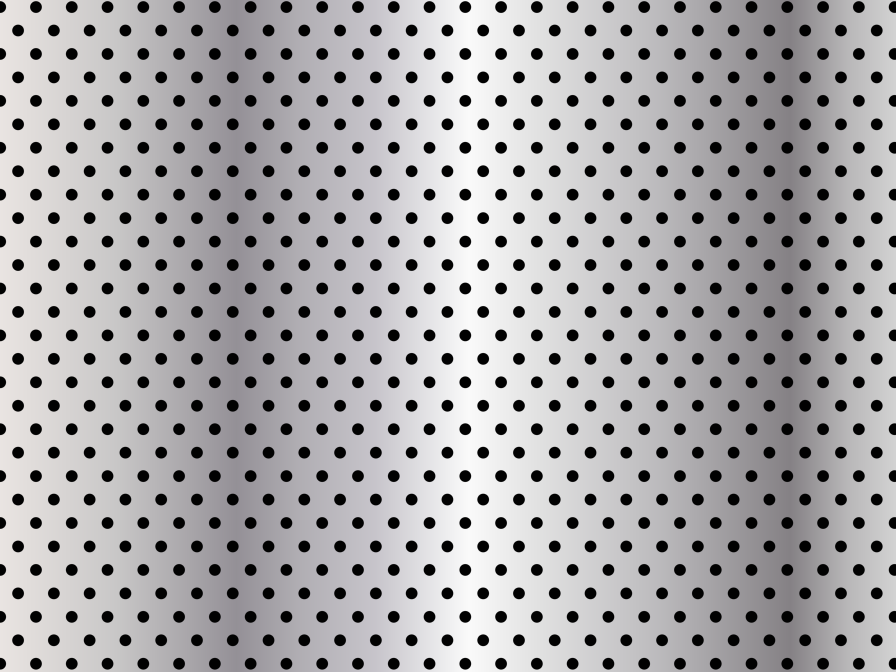
Reproduce this pattern procedurally as a WebGL 1 fragment shader.

```glsl
precision highp float;

// Perforated brushed-metal sheet: round black holes in staggered rows over
// a horizontal metallic sheen. The sheen is a chain of linear colour stops;
// the holes are one distance function repeated on an offset grid.

uniform vec2 u_resolution;

// Lengths are in canvas heights, measured from the lower left.
#define HOLE_PITCH vec2(0.05324, 0.0349)
#define HOLE_ORIGIN vec2(0.0003, 0.0123)
#define HOLE_RADIUS 0.0087
#define ROW_STAGGER 0.5
#define HOLE_COLOR vec3(0.005)

// Blends toward the next stop between positions from and to.
vec3 addStop(vec3 color, vec3 next, float from, float to, float x) {
    return mix(color, next, clamp((x - from) / (to - from), 0.0, 1.0));
}

// Metallic sheen across the width, x from 0 to 1.
vec3 metalSheen(float x) {
    vec3 c = vec3(0.915, 0.895, 0.885);
    c = addStop(c, vec3(0.785, 0.780, 0.780), 0.000, 0.130, x);
    c = addStop(c, vec3(0.580, 0.565, 0.590), 0.130, 0.264, x);
    c = addStop(c, vec3(0.690, 0.680, 0.700), 0.264, 0.333, x);
    c = addStop(c, vec3(0.780, 0.770, 0.795), 0.333, 0.419, x);
    c = addStop(c, vec3(0.925, 0.925, 0.930), 0.419, 0.495, x);
    c = addStop(c, vec3(0.980, 0.980, 0.980), 0.495, 0.523, x);
    c = addStop(c, vec3(0.890, 0.890, 0.890), 0.523, 0.594, x);
    c = addStop(c, vec3(0.735, 0.730, 0.740), 0.594, 0.735, x);
    c = addStop(c, vec3(0.520, 0.505, 0.520), 0.735, 0.882, x);
    c = addStop(c, vec3(0.720, 0.715, 0.720), 0.882, 0.945, x);
    return addStop(c, vec3(0.825, 0.825, 0.825), 0.945, 1.000, x);
}

// Signed distance to the nearest hole edge, negative inside.
float holeDistance(vec2 p) {
    vec2 cell = (p - HOLE_ORIGIN) / HOLE_PITCH;
    float row = floor(cell.y + 0.5);
    cell.x += ROW_STAGGER * mod(row, 2.0);
    vec2 offset = (fract(cell + 0.5) - 0.5) * HOLE_PITCH;
    return length(offset) - HOLE_RADIUS;
}

void main() {
    vec2 p = gl_FragCoord.xy / u_resolution.y;
    float pixel = 1.0 / u_resolution.y;

    // Sheet, then holes with an edge one pixel soft.
    vec3 color = metalSheen(gl_FragCoord.x / u_resolution.x);
    float hole = 1.0 - smoothstep(-0.7 * pixel, 0.7 * pixel, holeDistance(p));
    color = mix(color, HOLE_COLOR, hole);

    gl_FragColor = vec4(color, 1.0);
}
```
